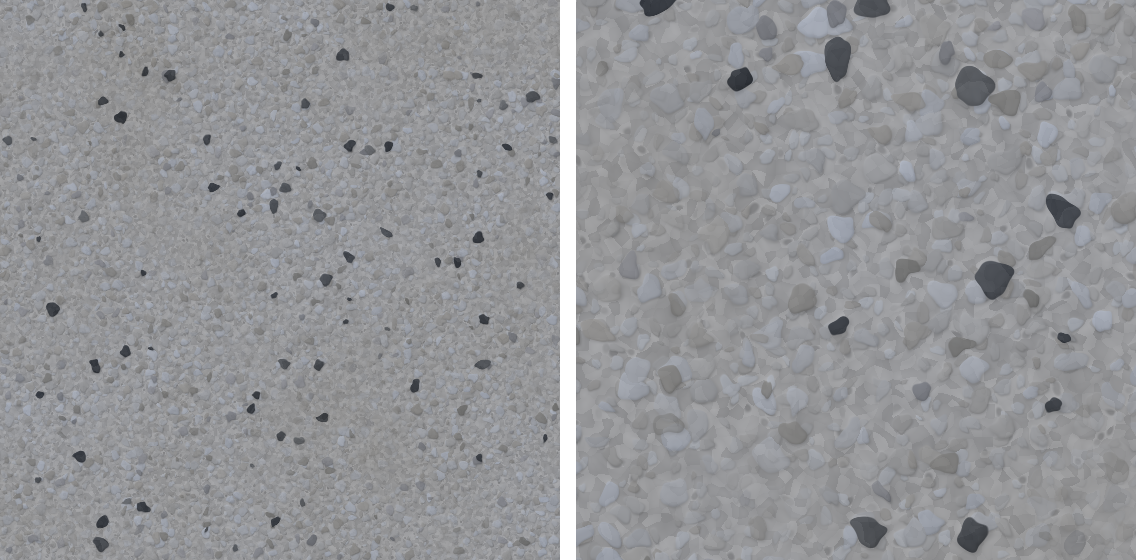
Left, the full canvas; right, a detail of the centre.
Give the GLSL for this texture, as a Shadertoy shader.

```glsl
// Weathered exposed-aggregate concrete: pale mortar packed with small pebbles.
// Scattered wobbly ellipses are laid in four layers, from fine grit to sparse
// dark stones, over cellular speckle and broad clouds made of layered sines.

vec3 hash3(vec2 p) {
    vec3 q = fract(p.xyx * vec3(0.1031, 0.1030, 0.0973));
    q += dot(q, q.yxz + 33.33);
    return fract((q.xxy + q.yzz) * q.zyx);
}

// Broad soft variation, about -1 to 1
float clouds(vec2 p) {
    float sum = 0.0, amplitude = 0.5;
    for (int i = 0; i < 5; i++) {
        p = mat2(0.8, 0.6, -0.6, 0.8) * p * 1.7 + 3.1;
        sum += amplitude * sin(p.x + 1.4 * sin(p.y * 0.8)) * cos(p.y + sin(p.x * 0.7));
        amplitude *= 0.68;
    }
    return sum;
}

// Cellular speckle: x = distance to nearest point, y = its random tone
vec2 speckle(vec2 p) {
    vec2 nearest = vec2(9.0, 0.0);
    for (int y = -1; y <= 1; y++)
    for (int x = -1; x <= 1; x++) {
        vec2 cell = floor(p) + vec2(x, y);
        vec3 rnd = hash3(cell + 17.0);
        float dist = length(p - cell - rnd.xy);
        if (dist < nearest.x) nearest = vec2(dist, rnd.z);
    }
    return nearest;
}

// Nearest pebble: signed distance, side lighting, tone, hue
vec4 pebbles(vec2 p, float share, vec2 radii, float seed) {
    vec4 best = vec4(1.0, 0.0, 0.0, 0.0);
    for (int y = -1; y <= 1; y++)
    for (int x = -1; x <= 1; x++) {
        vec2 cell = floor(p) + vec2(x, y);
        vec3 place = hash3(cell + seed), form = hash3(cell + seed + 71.7);
        if (form.x > share) continue;
        vec2 d = p - cell - 0.2 - 0.6 * place.xy;
        float turn = 6.2832 * place.z;
        vec2 q = mat2(cos(turn), sin(turn), -sin(turn), cos(turn)) * d;
        q.y *= 1.0 + 0.9 * form.y * form.y;
        float a = atan(q.y, q.x + 1e-5);
        float wobble = 1.0 + 0.09 * sin(2.0 * a + 40.0 * form.z)
                     + 0.08 * sin(3.0 * a + 50.0 * form.y) + 0.05 * sin(5.0 * a + turn);
        float radius = mix(radii.x, radii.y, form.z) * wobble;
        float dist = length(q) - radius;
        if (dist < best.x) {
            vec3 look = hash3(cell + seed + 139.3);
            best = vec4(dist, dot(d, vec2(-0.5, 0.85)) / radius, look.xy);
        }
    }
    return best;
}

// Sets a pebble into the ground with a shaded lower rim and a lit upper edge
vec3 embed(vec3 ground, vec4 pebble, vec3 tint, float soft, float cover) {
    float inside = smoothstep(soft, -soft, pebble.x);
    float rim = exp(-pow(pebble.x / (0.05 + 0.5 * soft), 2.0));
    vec3 stone = tint * (1.0 + 0.04 * pebble.y);
    vec3 color = mix(ground, stone, inside * cover);
    return color * (1.0 + cover * rim * (0.09 * clamp(pebble.y, -1.0, 1.0) - 0.045));
}

void mainImage(out vec4 fragColor, in vec2 fragCoord) {
    vec2 uv = fragCoord / iResolution.y;
    float pixel = 0.8 / iResolution.y;
    float cloud = clouds(uv * 4.0);
    float patches = clouds(uv * 9.0 + 5.0);
    vec2 warped = uv + 0.0015 * vec2(sin(uv.y * 190.0 + 2.0 * sin(uv.x * 130.0)),
                                     sin(uv.x * 210.0 + 2.0 * sin(uv.y * 150.0)));

    // Mortar with sandy grain and small pits
    vec2 sand = speckle(warped * 170.0);
    vec2 lumps = speckle(warped * 75.0 + 9.0);
    vec3 color = vec3(0.592, 0.594, 0.602);
    color += 0.055 * (sand.y - 0.5) + 0.05 * (0.45 - lumps.x);
    color -= 0.13 * smoothstep(0.93, 1.0, sand.y) * smoothstep(0.6, 0.2, sand.x);

    // Mortar film hides the stones in some patches
    float bare = mix(0.4, 1.0, smoothstep(-0.65, 0.1, patches + 0.5 * cloud));

    // Fine grit
    vec4 grit = pebbles(warped * 88.0, 0.75, vec2(0.2, 0.46), 11.0);
    vec3 tint = mix(vec3(0.53, 0.525, 0.52), vec3(0.635, 0.655, 0.69), grit.z);
    color = embed(color, grit, tint, 88.0 * pixel, 0.75 * bare);

    // Pale pebbles, from warm grey to bluish white
    vec4 pale = pebbles(warped * 50.0, 0.72, vec2(0.2, 0.48), 37.0);
    tint = mix(vec3(0.56, 0.557, 0.553), vec3(0.625, 0.65, 0.70), pale.w);
    tint += 0.05 * (pale.z - 0.5);
    color = embed(color, pale, tint, 50.0 * pixel, 0.85 * bare);

    // Drab mid-grey pebbles
    vec4 drab = pebbles(warped * 42.0, 0.32, vec2(0.15, 0.42), 83.0);
    tint = mix(vec3(0.41, 0.41, 0.405), vec3(0.56, 0.555, 0.55), sqrt(drab.z));
    tint += vec3(-0.01, 0.0, 0.03) * step(0.7, drab.w);
    color = embed(color, drab, tint, 42.0 * pixel, 0.9 * bare);

    // Sparse dark stones
    vec4 dark = pebbles(warped * 25.0, 0.12, vec2(0.11, 0.33), 151.0);
    tint = mix(vec3(0.20, 0.215, 0.24), vec3(0.40, 0.41, 0.425), dark.z * dark.z);
    tint += 0.06 * (lumps.y - 0.5);
    color = embed(color, dark, tint, 25.0 * pixel, 0.95);

    // Surface dust and broad warm-to-cool drift
    color += 0.028 * (sand.y - 0.5) + 0.015 * (0.4 - sand.x);
    color += cloud * vec3(0.012, 0.015, 0.022);
    fragColor = vec4(color, 1.0);
}
```
